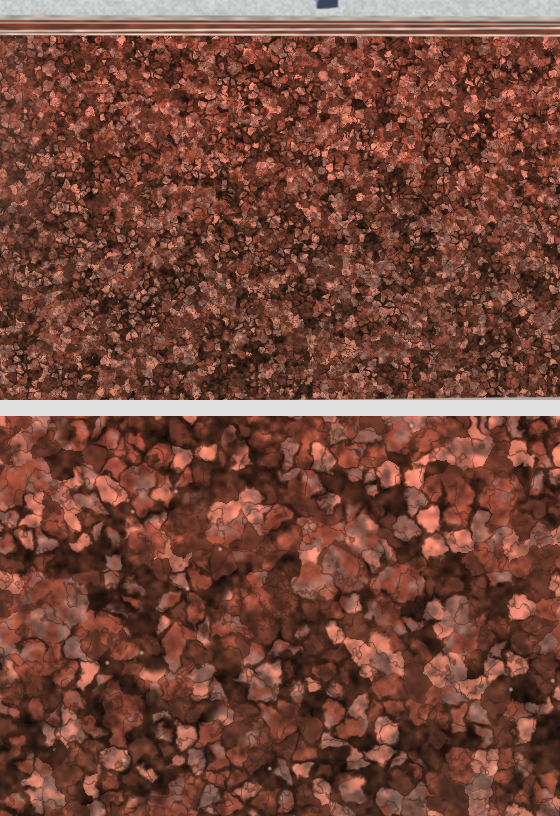
Top: the whole. Bottom: its middle third, enlarged.
Give the GLSL for this texture, as a Shadertoy shader.

```glsl
const vec3 DARK   = vec3(0.215, 0.125, 0.09);
const vec3 BROWN  = vec3(0.37, 0.21, 0.16);
const vec3 RED    = vec3(0.56, 0.29, 0.22);
const vec3 DUSTY  = vec3(0.52, 0.37, 0.33);
const vec3 SALMON = vec3(0.75, 0.46, 0.38);
const vec3 WALL   = vec3(0.79, 0.80, 0.80);
const vec3 LEDGE  = vec3(0.70, 0.66, 0.62);
const vec3 CREAM  = vec3(0.86, 0.80, 0.74);
const vec3 SMUDGE = vec3(0.24, 0.27, 0.36);

const float GRAIN_SCALE = 56.0;   // small grains per canvas height
const float PEBBLE_SCALE = 27.0;  // large grains per canvas height
const float PEBBLE_SHARE = 0.27;
const float SPECKLE_SCALE = 190.0;
const float SLAB_TOP = 0.911;
const float WALL_BASE = 0.961;

float hash(vec2 p) {
    return fract(sin(dot(p, vec2(127.1, 311.7))) * 43758.5453);
}

vec2 hash2(vec2 p) {
    return vec2(hash(p), hash(p + 57.3));
}

float noise(vec2 p) {
    vec2 i = floor(p), f = fract(p);
    f = f * f * (3.0 - 2.0 * f);
    return mix(mix(hash(i), hash(i + vec2(1, 0)), f.x),
               mix(hash(i + vec2(0, 1)), hash(i + vec2(1, 1)), f.x), f.y);
}

float fbm(vec2 p) {
    float sum = 0.0, amp = 0.5;
    for (int i = 0; i < 4; i++) {
        sum += amp * noise(p);
        p = mat2(0.8, 0.6, -0.6, 0.8) * p * 2.03 + 17.1;
        amp *= 0.5;
    }
    return sum / 0.9375;
}

// Nearest distance, second nearest distance, random value of the cell
vec3 cells(vec2 p) {
    vec2 base = floor(p);
    vec3 best = vec3(9.0, 9.0, 0.0);
    for (int y = -1; y <= 1; y++)
    for (int x = -1; x <= 1; x++) {
        vec2 c = base + vec2(x, y);
        float d = length(c + 0.05 + 0.9 * hash2(c) - p);
        if (d < best.x) best = vec3(d, best.x, hash(c + 91.7));
        else best.y = min(best.y, d);
    }
    return best;
}

// Mineral colour for a tone from 0 to 1
vec3 mineral(float t) {
    vec3 c = mix(BROWN, RED, smoothstep(0.24, 0.52, t));
    c = mix(c, DUSTY, smoothstep(0.58, 0.70, t));
    return mix(c, SALMON, smoothstep(0.74, 0.95, t));
}

vec3 granite(vec2 p, float width) {
    vec2 warp = vec2(fbm(p * 70.0), fbm(p * 70.0 + 31.0)) - 0.5;
    vec2 q = p + warp * 0.019;
    float clump = fbm(p * 27.0);
    float speckle = noise(p * SPECKLE_SCALE) - 0.5;
    float flake = fbm(p * 80.0 + 9.0) - 0.5;

    // Small grains fading into a dark matrix
    vec3 g = cells(q * GRAIN_SCALE);
    float gap = mix(-0.14, 0.2, smoothstep(0.3, 0.72, clump)) + 0.3 * flake;
    float body = smoothstep(gap - 0.08, gap + 0.24, g.y - g.x);
    body *= smoothstep(-0.06, 0.06, g.z - 0.13 - 0.5 * (clump - 0.5));
    float tone = fract(g.z * 7.31);
    vec3 matrix = DARK * (1.0 + 1.1 * flake + 0.5 * speckle);
    vec3 col = mix(matrix, mineral(tone + 0.75 * flake), body);

    // Scattered large rounded grains
    vec3 b = cells(q * PEBBLE_SCALE + 40.0);
    float radius = 0.28 + 0.24 * fract(b.z * 13.7);
    float inside = min(radius - b.x, (b.y - b.x) * 0.6);
    float pebble = smoothstep(0.0, 0.08, inside) * step(1.0 - PEBBLE_SHARE, b.z);
    vec3 pebbleCol = mineral(0.3 + 0.6 * fract(b.z * 29.3) + 0.75 * flake);
    col = mix(col, pebbleCol, pebble * 0.85);

    // Fine crystal texture, hairline cracks and pale glints
    col *= 1.0 + 0.4 * speckle + 0.5 * flake;
    float crack = abs(fbm(p * 62.0 + 71.0) - 0.5);
    col = mix(col, DARK, 0.5 * smoothstep(0.045, 0.0, crack));
    vec3 s = cells(p * 70.0 + 13.0);
    col = mix(col, CREAM, 0.6 * step(0.97, s.z) * smoothstep(0.17, 0.04, s.x));

    // Light falls off downwards, with a soft sheen at the left
    float light = smoothstep(0.25, 0.8, p.y + 0.2 * (fbm(p * 3.0) - 0.5));
    col *= mix(vec3(0.97, 0.99, 0.98), vec3(1.14, 1.04, 1.02), light);
    float sheen = smoothstep(0.16, 0.0, p.x / width) * smoothstep(0.1, 0.6, p.y);
    return mix(col, DUSTY * 1.15, 0.22 * sheen);
}

// Soft horizontal line
float line(float y, float centre, float halfWidth, float px) {
    return smoothstep(halfWidth + px, halfWidth - px, abs(y - centre));
}

void mainImage(out vec4 fragColor, in vec2 fragCoord) {
    float px = 1.0 / iResolution.y;
    vec2 p = fragCoord * px;
    float width = iResolution.x * px;
    float u = p.x / width;
    vec3 col = granite(p, width);

    // Stacked slab edges above the face
    float y = p.y + 0.004 * (u - 0.5);
    float wear = noise(vec2(p.x * 30.0, p.y * 150.0));
    col = mix(col, mix(BROWN, RED, wear), smoothstep(-px, px, y - SLAB_TOP));
    col = mix(col, CREAM * (0.85 + 0.25 * wear), line(y, SLAB_TOP + 0.002, 0.0026, px));
    col = mix(col, CREAM * (0.8 + 0.3 * wear), line(p.y - 0.008 * u, 0.922, 0.003, px));
    col = mix(col, LEDGE, line(y, 0.941, 0.0018, px));

    // Ledge and speckled wall
    col = mix(col, LEDGE * (0.85 + 0.3 * wear), smoothstep(-px, px, y - 0.948));
    vec3 wall = WALL * (0.88 + 0.13 * noise(p * 150.0) + 0.1 * fbm(p * 25.0));
    vec2 d = abs(vec2(u - 0.586, p.y - 1.0)) - vec2(0.019, 0.019);
    float blot = max(d.x, d.y) + 0.008 * (noise(p * 60.0) - 0.5);
    wall = mix(wall, SMUDGE, smoothstep(0.004, -0.004, blot));
    col = mix(col, wall, smoothstep(-0.003, 0.003, y - WALL_BASE));

    // Pale floor under the lower right edge
    float floorEdge = 0.007 * smoothstep(0.45, 1.0, u);
    col = mix(col, LEDGE, smoothstep(px, -px, p.y - floorEdge) * step(0.45, u));
    fragColor = vec4(clamp(col, 0.0, 1.0), 1.0);
}
```
